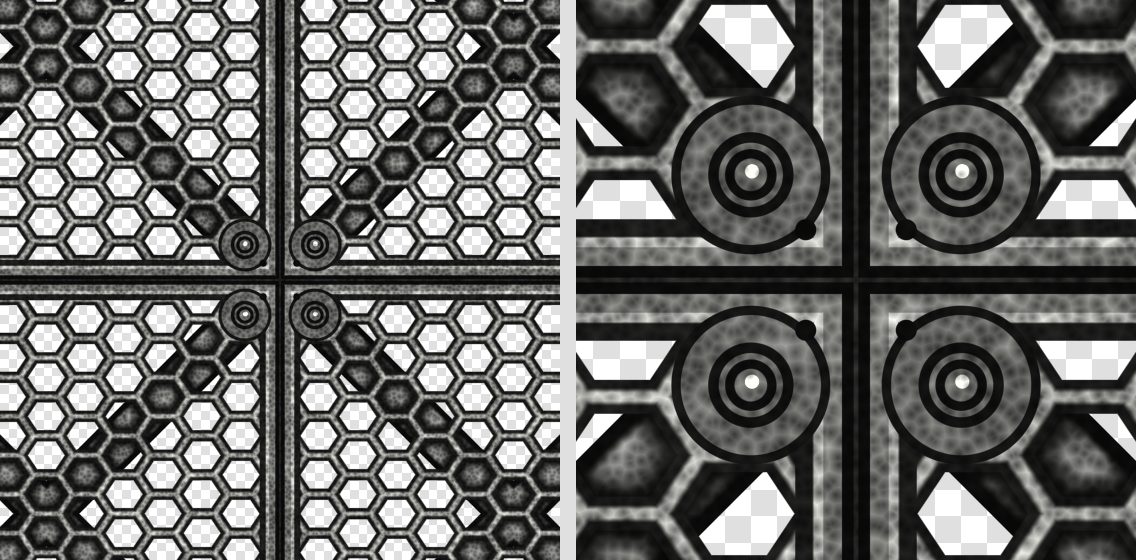
Left, the full canvas; right, a detail of the centre.
A Shadertoy shader for this texture:

```glsl
const float PANEL = 12.0;        // mesh cells along one panel side
const float CELL_SIZE = 0.06955; // mesh cell height on the canvas
const float CHECKS = 64.0;       // backdrop checks across the canvas
const vec3 METAL_TINT = vec3(1.0, 1.0, 0.975);

vec2 hash2(vec2 p) {
    vec2 k = vec2(dot(p, vec2(127.1, 311.7)), dot(p, vec2(269.5, 183.3)));
    return fract(sin(k) * 43758.5);
}

// Distance to the nearest scattered point
float cellular(vec2 p) {
    vec2 base = floor(p);
    float nearest = 2.0;
    for (int y = -1; y <= 1; y++) {
        for (int x = -1; x <= 1; x++) {
            vec2 cell = base + vec2(x, y);
            nearest = min(nearest, length(cell + hash2(cell) - p));
        }
    }
    return nearest;
}

// 1 below the edge, 0 above it
float below(float d, float edge, float blur) {
    return 1.0 - smoothstep(edge - blur, edge + blur, d);
}

float band(float d, float center, float halfWidth, float blur) {
    return below(abs(d - center), halfWidth, blur);
}

// Widened flat-top hexagon: 0 at its center, 0.5 on its border
float hexagon(vec2 p) {
    p = abs(p);
    return max(p.y, 0.75 * p.x + 0.5 * p.y);
}

// Two interleaved sets of columns make the honeycomb
float honeycomb(vec2 p) {
    vec2 period = vec2(2.0, 1.0);
    vec2 evenCol = mod(p + vec2(1.0, 0.0), period) - 0.5 * period;
    vec2 oddCol = mod(p + vec2(0.0, 0.5), period) - 0.5 * period;
    return min(hexagon(evenCol), hexagon(oddCol));
}

float checker(vec2 uv) {
    vec2 c = floor(uv * CHECKS);
    return mix(1.0, 0.88, mod(c.x + c.y, 2.0));
}

// Raised wires over dark hole walls
float meshTone(float hex, float blur) {
    return mix(0.09, 0.62, below(0.5 - hex, 0.055, blur + 0.02));
}

// Plate seen through the mesh along the diagonals
float strutTone(float hex, float across) {
    float dome = 0.06 + 0.4 * (1.0 - smoothstep(0.1, 0.36, hex));
    return mix(dome, 0.04, smoothstep(0.4, 0.5, across));
}

float frameTone(float seam, float blur) {
    float tone = mix(0.1, 0.43, below(seam, 0.37, blur));
    tone += 0.22 * band(seam, 0.32, 0.04, blur);
    tone = mix(tone, 0.04, below(seam, 0.12, blur));
    return tone + 0.1 * below(seam, 0.02, blur);
}

float boltTone(vec2 p, float blur) {
    float r = length(p);
    float tone = mix(0.38, 0.06, band(r, 0.32, 0.045, blur));
    tone = mix(tone, 0.05, band(r, 0.18, 0.04, blur));
    tone = mix(tone, 0.4, below(r, 0.13, blur));
    return mix(tone, 1.0, below(length(p - vec2(0.01, 0.03)), 0.06, blur));
}

// Uneven worn brightness of the metal
float wear(vec2 p) {
    float grain = 0.5 + 0.75 * cellular(p * 9.0) + 0.4 * cellular(p * 4.0 + 7.3);
    float drift = sin(p.x * 1.7 + 2.0 * sin(p.y * 0.9)) * sin(p.y * 2.3 + p.x);
    return grain + 0.1 * drift;
}

void mainImage(out vec4 fragColor, in vec2 fragCoord) {
    vec2 uv = fragCoord / iResolution.xy;
    vec2 p = (uv - 0.5) / CELL_SIZE;
    float blur = 0.8 / (iResolution.y * CELL_SIZE);

    // Panel coordinates, folded for the mirrored parts
    vec2 q = mod(p, PANEL) - 0.5 * PANEL;
    vec2 m = abs(q);
    float seam = 0.5 * PANEL - max(m.x, m.y);
    float across = abs(m.x - m.y) * 0.7071;
    float hex = honeycomb(q);

    // Mesh and diagonal struts
    float hole = below(hex, 0.355, blur);
    float strut = below(across, 0.6, blur);
    float tone = mix(meshTone(hex, blur), strutTone(hex, across), hole * strut);
    float open = hole * (1.0 - strut);

    // Panel frame
    float frame = below(seam, 0.52, blur);
    tone = mix(tone, frameTone(seam, blur), frame);
    open *= 1.0 - frame;

    // Corner plates with bolts and small slots
    vec2 bolt = m - 5.1;
    float corner = max(length(max(-bolt, 0.0)), length(bolt) - 0.35);
    float disc = min(length(bolt), max(corner, 0.0) + 0.35);
    float plate = below(disc, 0.6, blur) * (1.0 - below(seam, 0.12, blur));
    float rim = below(length(bolt), 0.68, blur) * (1.0 - below(seam, 0.12, blur));
    tone = mix(tone, 0.07, rim);
    tone = mix(tone, boltTone(bolt * sign(q), blur), plate);
    tone = mix(tone, 0.04, below(length(bolt - 0.47), 0.09, blur));
    open *= 1.0 - max(plate, rim);

    vec3 metal = METAL_TINT * clamp(tone * wear(p), 0.03, 1.0);
    fragColor = vec4(mix(metal, vec3(checker(uv)), open), 1.0);
}
```
